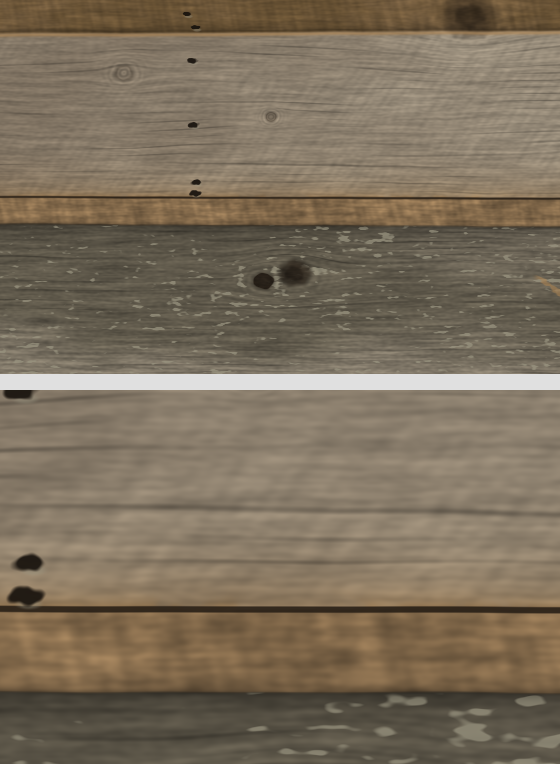
Top, the full canvas; bottom, a detail of the centre.
Write a Shadertoy shader that draws this texture.

```glsl
// Four weathered horizontal barn boards: brown, wide pale grey, narrow brown, dark grey.
// Stretched gradient noise makes the grain, which bends around knots; seams, nail
// holes, saw marks and flaking paint are layered on top. Units: canvas height = 1.

const float SEAM_TOP = 0.913, SEAM_GAP = 0.471, SEAM_LOW = 0.397;
const float GAP_WIDTH = 0.0028;
const float GRAIN_CONTRAST = 0.15, LINE_DEPTH = 0.20, SAW_DEPTH = 0.10;

const vec3 BROWN = vec3(0.40, 0.315, 0.20);
const vec3 PALE_LEFT = vec3(0.50, 0.45, 0.385);
const vec3 PALE_RIGHT = vec3(0.60, 0.555, 0.485);
const vec3 TAN = vec3(0.51, 0.41, 0.29);
const vec3 SLATE = vec3(0.375, 0.35, 0.295);
const vec3 SLATE_PALE = vec3(0.51, 0.475, 0.415);
const vec3 HONEY = vec3(0.60, 0.46, 0.29);
const vec3 PAINT = vec3(0.61, 0.59, 0.51);
const vec3 HOLE = vec3(0.09, 0.07, 0.05);

// Knots: centre, radius, darkness. Softness is the edge blur relative to the radius.
const int KNOT_COUNT = 5;
const vec4 KNOTS[5] = vec4[5](
    vec4(0.332, 0.805, 0.020, 0.08), vec4(0.725, 0.687, 0.012, 0.30),
    vec4(0.705, 0.248, 0.023, 0.88), vec4(0.789, 0.270, 0.032, 0.82),
    vec4(1.255, 0.957, 0.050, 0.68));
const float SOFTNESS[5] = float[5](0.3, 0.2, 0.15, 0.5, 0.75);

const int NAIL_COUNT = 6;
const vec2 NAILS[6] = vec2[6](vec2(0.500, 0.963), vec2(0.523, 0.927),
    vec2(0.514, 0.838), vec2(0.518, 0.666), vec2(0.525, 0.513), vec2(0.521, 0.483));

float hash(vec2 c) { return fract(sin(dot(c, vec2(127.1, 311.7))) * 43758.5); }

float cornerSlope(vec2 cell, vec2 offset) {
    float a = 6.2832 * hash(cell);
    return dot(vec2(cos(a), sin(a)), offset);
}

// Gradient noise, about -0.7 to 0.7
float noise(vec2 p) {
    vec2 c = floor(p), f = p - c, u = f * f * f * (f * (f * 6.0 - 15.0) + 10.0);
    vec2 e = vec2(1, 0);
    return mix(mix(cornerSlope(c, f), cornerSlope(c + e.xy, f - e.xy), u.x),
               mix(cornerSlope(c + e.yx, f - e.yx), cornerSlope(c + e.xx, f - e.xx), u.x), u.y);
}

float fbm(vec2 p) {
    return noise(p) + 0.5 * noise(p * 2.03 + 7.1) + 0.25 * noise(p * 4.1 + 3.7);
}

// Height across the grain, pushed aside by the knots
float grainHeight(vec2 p) {
    float v = p.y + 0.012 * noise(p * vec2(1.8, 4.0)) + 0.003 * noise(p * vec2(7.0, 20.0));
    for (int i = 0; i < KNOT_COUNT; i++) {
        vec2 d = p - KNOTS[i].xy, q = d / (KNOTS[i].z * vec2(3.2, 1.9));
        v -= 0.75 * d.y * exp(-dot(q, q));
    }
    return v;
}

void mainImage(out vec4 fragColor, in vec2 fragCoord) {
    vec2 p = fragCoord / iResolution.y;
    float px = 1.0 / iResolution.y;
    float v = grainHeight(p);
    vec2 g = vec2(p.x, v);

    // Board masks, with slightly uneven edges
    float wobble = 0.0025 * noise(vec2(p.x * 9.0, 2.5));
    float topD = p.y - SEAM_TOP - 0.005 * (p.x - 0.75) - wobble;
    float gapD = p.y - SEAM_GAP + 0.003 * (p.x - 0.75) - 0.4 * wobble;
    float lowD = p.y - SEAM_LOW + 0.005 * (p.x - 0.75) - wobble;
    float top = smoothstep(-1.5 * px, 1.5 * px, topD);
    float aboveGap = smoothstep(-px, px, gapD);
    float aboveLow = smoothstep(-1.5 * px, 1.5 * px, lowD);
    float pale = aboveGap * (1.0 - top), thin = aboveLow * (1.0 - aboveGap);
    float dark = 1.0 - aboveLow;

    // Base colours with broad stains
    float stain = fbm(p * vec2(2.2, 5.0));
    float blotch = fbm(p * vec2(20.0, 34.0));
    vec3 paleCol = mix(PALE_LEFT, PALE_RIGHT, clamp(p.x * 0.6 + 0.45 * stain, 0.0, 1.0));
    paleCol = mix(paleCol, HONEY, 0.45 * exp(-max(gapD, 0.0) / 0.045));
    paleCol = mix(paleCol, HONEY, 0.8 * exp(-max(gapD, 0.0) / 0.006) * smoothstep(-0.2, 0.3, stain + blotch));
    vec3 darkCol = mix(SLATE, SLATE_PALE, smoothstep(0.17, -0.02, p.y + 0.10 * stain));
    darkCol = mix(darkCol, SLATE_PALE, 0.5 * smoothstep(0.8, 1.5, p.x + 0.3 * stain) * smoothstep(0.15, 0.33, p.y));
    darkCol *= 1.0 - 0.25 * exp(lowD / 0.035);
    vec3 brownCol = mix(BROWN, TAN, clamp(0.15 + 0.8 * stain + 0.3 * blotch, 0.0, 0.8));
    vec3 tanCol = TAN * (1.0 + 0.25 * blotch + 0.15 * stain);
    vec3 col = paleCol * pale + brownCol * top + tanCol * thin + darkCol * dark;

    // Fibres and wandering growth lines
    float fibre = noise(g * vec2(5.0, 75.0)) + 0.8 * noise(g * vec2(13.0, 150.0)) + 0.5 * noise(p * vec2(60.0, 170.0));
    col *= 1.0 + GRAIN_CONTRAST * (1.0 + 0.6 * dark) * fibre;
    float wave = abs(fract(v * 42.0 + 1.6 * noise(g * vec2(1.1, 7.0))) - 0.5);
    float growth = smoothstep(0.16, 0.0, wave) * smoothstep(-0.15, 0.4, noise(g * vec2(3.0, 24.0) + 5.0));
    col *= 1.0 - LINE_DEPTH * growth * (pale + dark);

    // Saw marks: leaning on the pale board, near upright on the browns
    float lean = noise(vec2(p.x * 55.0 - p.y * 38.0, p.y * 9.0 + p.x * 4.0));
    float upright = noise(vec2(p.x * 70.0 + p.y * 14.0, p.y * 8.0));
    col *= 1.0 + SAW_DEPTH * (lean * pale * smoothstep(-0.3, 0.5, stain + 0.3 * p.x) + 1.4 * upright * (thin + top));

    // Flaking paint and a split at the right of the dark board
    float flake = noise(g * vec2(18.0, 75.0)) + 0.6 * noise(p * vec2(55.0, 130.0)) + 0.35 * noise(p * vec2(3.0, 7.0) + 9.0);
    col = mix(col, PAINT, dark * 0.7 * smoothstep(0.36, 0.62, flake + 0.07 * p.x));
    float split = abs(p.y - 0.245 + 0.65 * (p.x - 1.455) + 0.015 * blotch);
    col = mix(col, HONEY * 1.1, dark * 0.6 * smoothstep(0.009, 0.003, split) * smoothstep(1.42, 1.45, p.x));

    // Knots: dark heart, rim and fading rings
    for (int i = 0; i < KNOT_COUNT; i++) {
        vec2 d = p - KNOTS[i].xy;
        float r = length(d * vec2(0.9, 1.1)) / KNOTS[i].z + 0.25 * noise(p * 45.0);
        float heart = 1.0 - smoothstep(1.0 - SOFTNESS[i], 1.0 + SOFTNESS[i], r);
        float rim = exp(-pow((r - 1.0) / 0.18, 2.0)) * (1.0 - SOFTNESS[i]);
        col *= 1.0 + 0.10 * sin(r * 9.0) * exp(-r * r * 0.25);
        col = mix(col, HOLE * (1.4 + 0.6 * fibre), clamp(heart * KNOTS[i].w + 0.35 * rim, 0.0, 0.92));
    }

    // Seams: worn lip, open gap, contact shadow
    col = mix(col, HONEY * 1.12, 0.65 * exp(-pow((topD + 0.004) / 0.005, 2.0)));
    col *= 1.0 - 0.3 * exp(-abs(topD - 0.006) / 0.007) * top;
    col *= 1.0 - 0.35 * exp(-abs(lowD) / 0.004);
    float gap = 1.0 - smoothstep(GAP_WIDTH - px, GAP_WIDTH + px, abs(gapD));
    col = mix(col, HOLE * 1.6, 0.88 * gap);

    // Nail holes with a lit lower lip
    for (int i = 0; i < NAIL_COUNT; i++) {
        vec2 d = p - NAILS[i];
        float size = mix(0.8, 1.2, hash(NAILS[i] * 91.0));
        float r = length(d / (size * vec2(0.013, 0.0065))) + 0.5 * noise(p * 90.0);
        float lip = length((d + vec2(-0.004, 0.007)) / vec2(0.012, 0.005));
        col = mix(col, PAINT, 0.4 * smoothstep(1.2, 0.5, lip));
        col = mix(col, HOLE, 0.92 * smoothstep(1.25, 0.75, r));
    }
    fragColor = vec4(clamp(col, 0.0, 1.0), 1.0);
}
```
